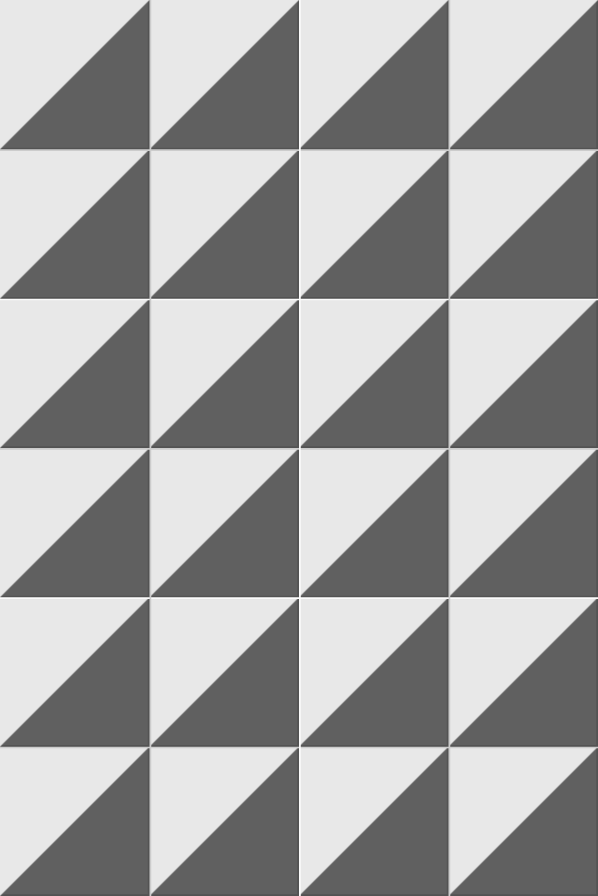
Reproduce this pattern procedurally as a WebGL 1 fragment shader.

```glsl
precision highp float;
// Grid of half-square triangles, dark lower right on light, with fine bevelled seams.

uniform vec2 u_resolution;

const vec2  TILES      = vec2(4.0, 6.0);  // repeats across and down
const vec3  LIGHT      = vec3(0.908);
const vec3  DARK       = vec3(0.378);
const vec3  RIM        = vec3(0.325);     // shaded edge of the dark half
const vec3  SEAM_SOFT  = vec3(0.80);      // odd seams
const vec3  SEAM_CRISP = vec3(0.985);     // even seams
const float RIM_WIDTH  = 0.011;           // widths are fractions of a tile
const float SEAM_WIDTH = 0.011;
const float DIAGONAL_BLUR = 0.006;
const int   SAMPLES    = 4;               // antialiasing samples per axis

// Seam tone for a grid line counted from the left or top.
vec3 seamColor(float line) {
  return mix(SEAM_CRISP, SEAM_SOFT, mod(line, 2.0));
}

// Colour at p, in tile units with y running downwards.
vec3 tilePattern(vec2 p) {
  vec2 cell = floor(p);
  vec2 f = p - cell;

  // Two halves split along the rising diagonal
  float diagonal = (f.x + f.y - 1.0) * 0.70711;
  float darkHalf = smoothstep(-DIAGONAL_BLUR, DIAGONAL_BLUR, diagonal);

  // Shaded rim along the right and bottom legs
  float rim = step(1.0 - RIM_WIDTH, max(f.x, f.y));
  vec3 color = mix(LIGHT, mix(DARK, RIM, rim), darkHalf);

  // Seams on the left and top sides, inner grid lines only
  vec2 seam = step(f, vec2(SEAM_WIDTH)) * step(vec2(0.5), cell);
  color = mix(color, seamColor(cell.y), seam.y);
  return mix(color, seamColor(cell.x), seam.x);
}

void main() {
  vec3 sum = vec3(0.0);
  for (int j = 0; j < SAMPLES; j++) {
    for (int i = 0; i < SAMPLES; i++) {
      vec2 offset = (vec2(float(i), float(j)) + 0.5) / float(SAMPLES) - 0.5;
      vec2 uv = (gl_FragCoord.xy + offset) / u_resolution;
      sum += tilePattern(vec2(uv.x, 1.0 - uv.y) * TILES);
    }
  }
  gl_FragColor = vec4(sum / float(SAMPLES * SAMPLES), 1.0);
}
```
